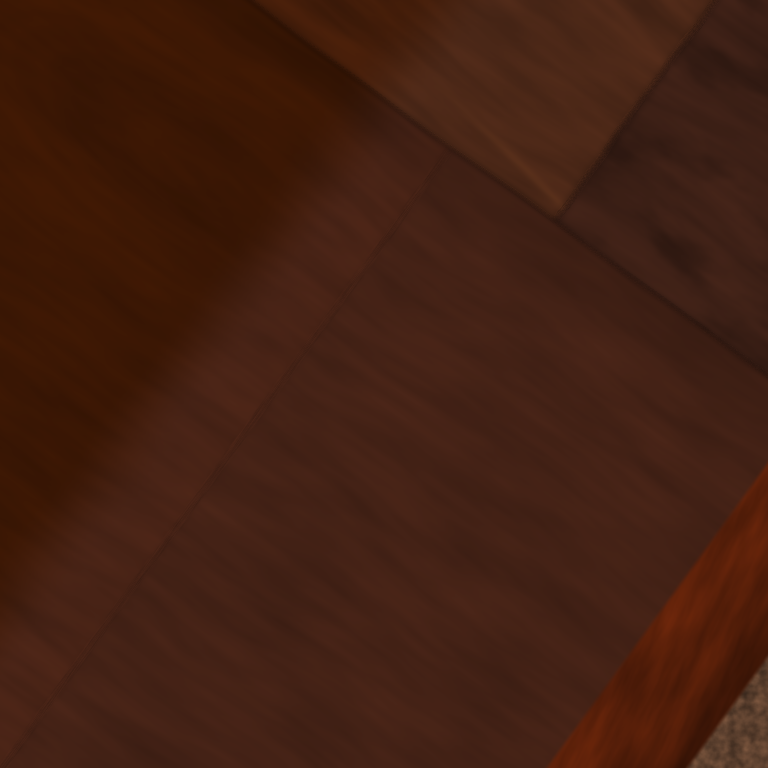
Write a Shadertoy shader that draws this texture.

```glsl
// Dark, softly lit wooden floorboards on a diagonal, with a red trim and a stone corner.
#define GRAIN_DIR vec2(0.810, -0.587)
#define LONG_SEAM 0.999
#define UPPER_JOINT 0.167
#define LOWER_JOINT 0.002
#define SHADE_EDGE -0.112
#define TRIM_START 0.577
#define TRIM_END 0.725
#define GRAIN_CONTRAST 0.22
#define EDGE_SOFTNESS 0.004

const vec3 BOARD_BROWN = vec3(0.265, 0.132, 0.085);
const vec3 BOARD_RED   = vec3(0.284, 0.138, 0.086);
const vec3 BOARD_LIGHT = vec3(0.296, 0.155, 0.091);
const vec3 BOARD_DARK  = vec3(0.238, 0.125, 0.086);
const vec3 AMBER_SHADE = vec3(0.232, 0.090, 0.015);
const vec3 TRIM_RED    = vec3(0.335, 0.118, 0.034);
const vec3 STONE       = vec3(0.360, 0.250, 0.180);

vec2 hashGradient(vec2 cell) {
    vec3 h = fract(vec3(cell.xyx) * vec3(0.1031, 0.1030, 0.0973));
    h += dot(h, h.yzx + 33.33);
    float angle = 6.2832 * fract((h.x + h.y) * h.z);
    return vec2(cos(angle), sin(angle));
}

float gradientNoise(vec2 x) {
    vec2 i = floor(x), f = x - i;
    vec2 u = f * f * f * (f * (f * 6.0 - 15.0) + 10.0);
    vec2 e = vec2(1.0, 0.0);
    float a = dot(hashGradient(i), f);
    float b = dot(hashGradient(i + e.xy), f - e.xy);
    float c = dot(hashGradient(i + e.yx), f - e.yx);
    float d = dot(hashGradient(i + e.xx), f - e.xx);
    return mix(mix(a, b, u.x), mix(c, d, u.x), u.y);
}

float fbm(vec2 x) {
    float sum = 0.0, amplitude = 0.55;
    for (int octave = 0; octave < 4; octave++) {
        sum += amplitude * gradientNoise(x);
        x = x * 1.93 + 17.3;
        amplitude *= 0.5;
    }
    return sum;
}

float step2(float edge, float x, float softness) {
    return smoothstep(edge - softness, edge + softness, x);
}

float line(float d, float width) {
    return exp(-d * d / (width * width));
}

void mainImage(out vec4 fragColor, in vec2 fragCoord) {
    vec2 p = fragCoord / iResolution.y;
    vec2 acrossDir = vec2(-GRAIN_DIR.y, GRAIN_DIR.x);
    float along = dot(p, GRAIN_DIR);
    float across = dot(p, acrossDir) + 0.006 * gradientNoise(p * 5.0);

    // Board layout
    float upper = step2(LONG_SEAM, across, EDGE_SOFTNESS);
    float upperRight = step2(UPPER_JOINT, along + 0.004 * gradientNoise(p * 18.0), 0.006);
    float lowerRight = step2(LOWER_JOINT, along, 0.007);
    vec3 lowerColor = mix(BOARD_RED, BOARD_BROWN, lowerRight);
    vec3 upperColor = mix(BOARD_LIGHT, BOARD_DARK, upperRight);
    vec3 color = mix(lowerColor, upperColor, upper);

    // Amber shade with a soft diagonal border
    float shade = 1.0 - step2(SHADE_EDGE, along + 0.03 * gradientNoise(p * 6.0), 0.055);
    color = mix(color, AMBER_SHADE + upper * vec3(0.025, 0.02, 0.02), shade);

    // Straight grain, bent into long arches inside the amber board
    vec2 arch = p - vec2(0.25, 0.78);
    float rings = length(vec2(dot(arch, acrossDir), 0.32 * dot(arch, GRAIN_DIR)));
    float archMask = (1.0 - step2(-0.16, along, 0.12)) * (1.0 - upper);
    float wave = 0.02 * gradientNoise(p * 4.0 + 9.0);
    float boardId = upper * (3.0 + 4.0 * upperRight) + lowerRight * (1.0 - upper);
    vec2 straight = vec2(along * 4.0 + boardId * 7.0, (across + wave) * 24.0);
    vec2 curved = vec2(along * 2.0, (rings + wave) * 22.0);
    float grain = mix(fbm(straight), fbm(curved), archMask);
    float fibre = gradientNoise(vec2(along * 14.0, (across + wave) * 75.0));
    float mottle = fbm(p * 7.0 + 4.0);
    float strength = GRAIN_CONTRAST * (1.0 + 0.5 * upper + 0.3 * shade);
    color *= 1.0 + strength * grain + 0.06 * fibre + 0.09 * mottle;

    // Dark smudges in the upper right board and a pale streak beside it
    float smudge = smoothstep(-0.05, 0.3, fbm(vec2(along * 8.0, across * 15.0)));
    color *= 1.0 - 0.16 * smudge * upper * upperRight;
    float streak = line(across - 1.025 + 0.16 * (along - 0.13), 0.006);
    streak *= smoothstep(-0.12, 0.1, along) * (1.0 - upperRight);
    color += streak * upper * vec3(0.045, 0.027, 0.012);

    // Seams and the shadow below the long one
    color *= 1.0 - 0.22 * line(across - LONG_SEAM, 0.005);
    color *= 1.0 - 0.11 * line(across - LONG_SEAM + 0.025, 0.03) * (1.0 - upper);
    color *= 1.0 - 0.16 * upper * line(along - UPPER_JOINT, 0.007);
    color *= 1.0 - 0.05 * (1.0 - upper) * line(along - LOWER_JOINT, 0.007);

    // Red trim, its grain running along its own length
    float trimAcross = (along - TRIM_START) / (TRIM_END - TRIM_START);
    float trimGrain = fbm(vec2(along * 34.0 + across * 6.0, across * 8.0));
    vec3 trim = TRIM_RED * (1.08 - 0.24 * trimAcross + 0.55 * trimGrain);
    trim *= 1.0 - 0.2 * line(trimAcross - 1.0, 0.12);
    color = mix(color, trim, step2(TRIM_START, along, EDGE_SOFTNESS));

    // Gritty stone corner
    vec3 stone = STONE * (1.0 + 0.6 * fbm(p * 55.0) + 0.25 * gradientNoise(p * 120.0));
    color = mix(color, stone, step2(TRIM_END, along, EDGE_SOFTNESS));

    fragColor = vec4(clamp(color, 0.0, 1.0), 1.0);
}
```
